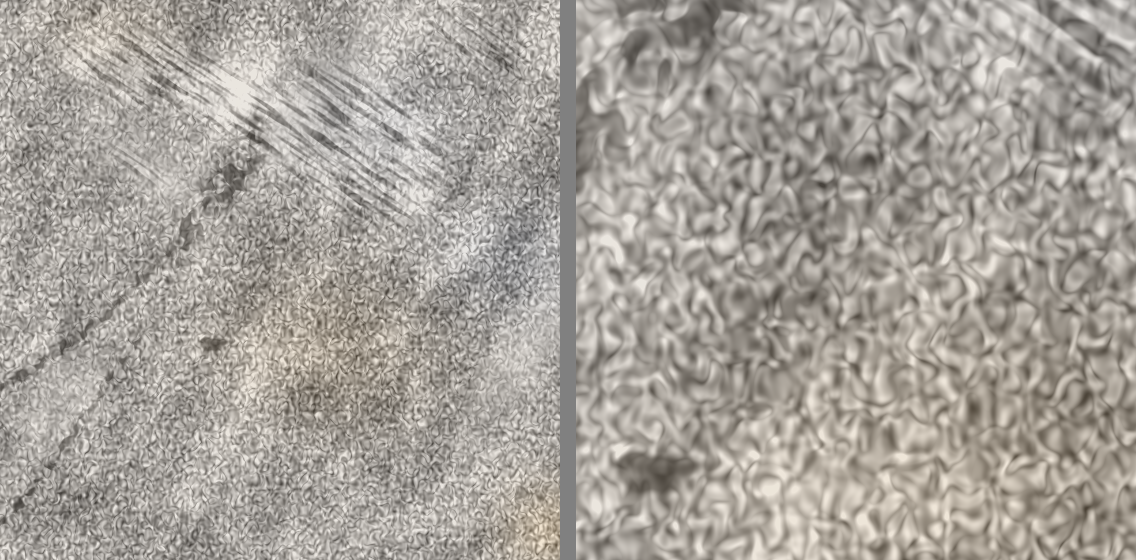
Left, the full canvas; right, a detail of the centre.
Write a WebGL 1 fragment shader that draws this texture.

```glsl
precision highp float;
// Weathered grey concrete: wormy grain, diagonal scratches, two ragged cracks and brown stains.
uniform vec2 u_resolution;

#define GRAIN_SCALE 80.0
#define FINE_SCALE 135.0
#define SCRATCH_SCALE 100.0
#define WORM_DEPTH 0.19
#define FINE_DEPTH 0.43
#define CLOUD_DEPTH 0.23
#define SCRATCH_DEPTH 0.30
#define CRACK_DEPTH 0.26
#define BASE_TONE 0.620
#define STONE_TINT vec3(0.016, 0.0, -0.020)
#define WARM_TINT vec3(0.020, 0.0, -0.032)

vec2 hash2(vec2 cell) {
  vec3 q = fract(cell.xyx * vec3(0.1031, 0.1030, 0.0973));
  q += dot(q, q.yzx + 33.33);
  return fract((q.xx + q.yz) * q.zy) * 2.0 - 1.0;
}

// Gradient noise, roughly -0.6 to 0.6.
float noise(vec2 p) {
  vec2 i = floor(p), f = p - i;
  vec2 u = f * f * f * (f * (f * 6.0 - 15.0) + 10.0);
  vec2 e = vec2(1.0, 0.0);
  float low = mix(dot(hash2(i), f), dot(hash2(i + e), f - e), u.x);
  float high = mix(dot(hash2(i + e.yx), f - e.yx), dot(hash2(i + 1.0), f - 1.0), u.x);
  return mix(low, high, u.y);
}

float clouds(vec2 p) {
  float sum = 0.0, weight = 1.0;
  for (int i = 0; i < 4; i++) {
    sum += weight * noise(p);
    p = p * 2.03 + 17.3;
    weight *= 0.62;
  }
  return sum;
}

// Soft elliptical patch.
float patchAt(vec2 p, vec2 centre, vec2 radius) {
  vec2 d = (p - centre) / radius;
  return exp(-dot(d, d));
}

// Patch whose radii lie along and across the scratches.
float scratchPatch(vec2 p, vec2 centre, vec2 radius, mat2 frame) {
  return patchAt((p - centre) * frame, vec2(0.0), radius);
}

// Ragged crack along y = k.x + k.y x + k.z x^2, between span.x and span.y.
float crack(vec2 p, vec3 k, vec2 span, float width) {
  float slope = k.y + 2.0 * k.z * p.x;
  float d = abs(p.y - k.x - (k.y + k.z * p.x) * p.x) / sqrt(1.0 + slope * slope);
  float ends = smoothstep(span.x - 0.03, span.x, p.x) * (1.0 - smoothstep(span.y - 0.03, span.y + 0.02, p.x));
  return ends * (1.0 - smoothstep(width * 0.4, width * 1.5, d));
}

void main() {
  vec2 p = gl_FragCoord.xy / u_resolution;
  mat2 frame = mat2(0.82, -0.57, 0.57, 0.82);
  vec2 q = p * frame; // x along the scratches, y across them

  // Broad light and dark clouds, stretched along the cracks.
  float cloud = clouds(q * vec2(9.0, 5.0) + 4.7);
  float smudge = patchAt(p, vec2(0.51, 0.57), vec2(0.13, 0.06))
    + 0.8 * patchAt(p, vec2(0.04, 0.71), vec2(0.07, 0.05))
    + patchAt(p, vec2(0.48, 0.96), vec2(0.07, 0.04))
    + patchAt(p, vec2(0.82, 0.65), vec2(0.07, 0.05))
    + 0.9 * patchAt(p, vec2(0.65, 0.26), vec2(0.13, 0.06))
    + 0.7 * patchAt(p, vec2(0.17, 0.10), vec2(0.12, 0.06))
    + 0.5 * patchAt(p, vec2(0.60, 0.40), vec2(0.17, 0.13));
  float worn = scratchPatch(p, vec2(0.62, 0.89), vec2(0.05, 0.18), frame)
    + 1.2 * scratchPatch(p, vec2(0.93, 0.35), vec2(0.05, 0.16), frame)
    + scratchPatch(p, vec2(0.10, 0.28), vec2(0.06, 0.14), frame)
    + scratchPatch(p, vec2(0.27, 0.71), vec2(0.15, 0.06), frame)
    + 0.7 * scratchPatch(p, vec2(0.45, 0.83), vec2(0.12, 0.05), frame);

  // Curled dark lines between pale grains.
  vec2 bend = vec2(noise(p * 60.0), noise(p * 60.0 + 31.7));
  vec2 g = p * GRAIN_SCALE * vec2(1.12, 0.90) + bend * 0.7;
  float grain = smoothstep(-0.03, 0.28, abs(noise(g)));
  float fine = noise(p * FINE_SCALE * vec2(1.1, 0.9) + bend * 0.8 + 9.1);

  // Groups of parallel scratches.
  float scored = 1.3 * scratchPatch(p, vec2(0.64, 0.74), vec2(0.18, 0.12), frame)
    + scratchPatch(p, vec2(0.34, 0.86), vec2(0.18, 0.055), frame)
    + 0.8 * scratchPatch(p, vec2(0.18, 0.87), vec2(0.12, 0.05), frame)
    + 0.6 * scratchPatch(p, vec2(0.25, 0.70), vec2(0.14, 0.035), frame)
    + 0.7 * scratchPatch(p, vec2(0.86, 0.92), vec2(0.14, 0.08), frame);
  scored = smoothstep(0.15, 0.85, scored);
  float wobble = 0.25 * noise(p * 30.0 + 3.1);
  float line = noise(vec2(q.x * 11.0, q.y * SCRATCH_SCALE + wobble))
    + 0.5 * noise(vec2(q.x * 16.0 + 7.7, q.y * SCRATCH_SCALE * 1.6 + wobble));
  float scratch = scored * (smoothstep(-0.12, 0.32, line) - 0.38);

  // Cracks, broken into crumbs where the upper one widens.
  vec2 ragged = p + 0.014 * vec2(noise(p * 38.0), noise(p * 38.0 + 5.3))
    + 0.007 * vec2(noise(p * 90.0 + 8.2), noise(p * 90.0 + 1.6));
  float crumbs = smoothstep(-0.10, 0.10, noise(p * 50.0 + bend * 0.8 + 2.9));
  float cracks = crack(ragged, vec3(0.31, 0.5, 1.0), vec2(0.0, 0.33), 0.007) * mix(0.4, 1.0, crumbs);
  cracks = max(cracks, crack(ragged, vec3(0.31, 0.5, 1.0), vec2(0.32, 0.48), 0.034) * crumbs * 0.85);
  cracks = max(cracks, crack(ragged, vec3(0.06, 1.15, 0.9), vec2(0.0, 0.26), 0.007) * crumbs * 0.9);
  float chip = smoothstep(0.35, 0.65, patchAt(ragged, vec2(0.375, 0.385), vec2(0.028, 0.019)));

  float calm = 1.0 - 0.40 * min(worn, 1.0) - 0.35 * scored;
  calm *= 1.0 - 0.6 * max(cracks, chip);
  float tone = BASE_TONE + CLOUD_DEPTH * cloud - 0.085 * smudge + 0.070 * worn;
  tone += calm * (WORM_DEPTH * (grain - 0.35) + FINE_DEPTH * fine) + 0.03 * scored;
  tone -= SCRATCH_DEPTH * scratch + CRACK_DEPTH * max(cracks, chip);
  tone = clamp(tone, 0.26, 0.90);

  // Brown stains and a faint cool cast at the right.
  float warm = patchAt(p, vec2(0.58, 0.38), vec2(0.20, 0.14))
    + 1.8 * patchAt(p, vec2(0.99, 0.05), vec2(0.10, 0.09))
    + 0.6 * patchAt(p, vec2(0.20, 0.95), vec2(0.14, 0.08))
    - 0.7 * patchAt(p, vec2(0.92, 0.54), vec2(0.16, 0.12))
    - 0.5 * patchAt(p, vec2(0.70, 0.78), vec2(0.16, 0.12));
  gl_FragColor = vec4(vec3(tone) + STONE_TINT + WARM_TINT * (warm + 0.2 * cloud), 1.0);
}
```
